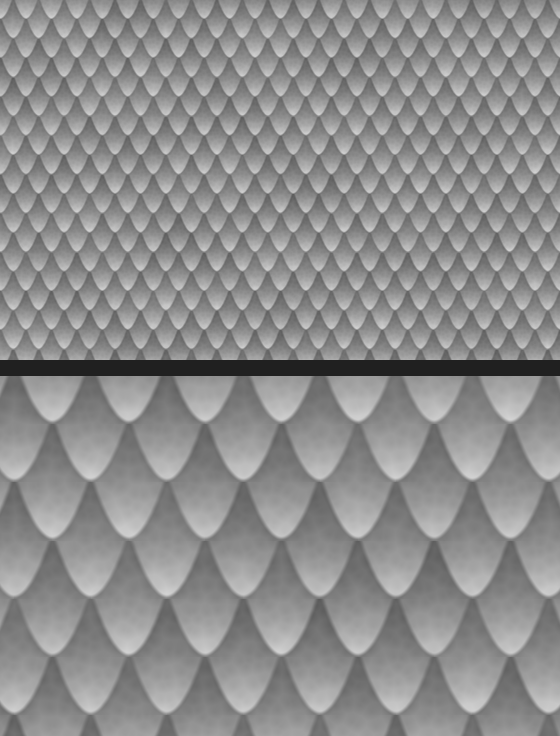
Top, the full canvas; bottom, a detail of the centre.
Reproduce this pattern procedurally as a Shadertoy shader.

```glsl
#define COLUMNS 22.0
#define ROWS 18.53
#define TIP_OFFSET vec2(0.52, 0.53)
#define TAPER 1.95
#define EDGE_SOFTNESS 0.07
#define ROOT_TONE 0.435
#define TIP_TONE 0.825
#define SIDE_SHADE 0.05
#define CAST_SHADOW 0.03
#define SCALE_VARIATION 0.04
#define BROAD_VARIATION 0.008
#define GRAIN 0.045

float hash(vec2 p) {
    vec3 q = fract(vec3(p.xyx) * 0.1031);
    q += dot(q, q.yzx + 33.33);
    return fract((q.x + q.y) * q.z);
}

// Distance to the nearest jittered cell point
float cellular(vec2 p) {
    vec2 cell = floor(p);
    float nearest = 2.0;
    for (int y = -1; y <= 1; y++)
    for (int x = -1; x <= 1; x++) {
        vec2 id = cell + vec2(x, y);
        vec2 point = id + vec2(hash(id), hash(id + 57.0));
        nearest = min(nearest, length(p - point));
    }
    return nearest;
}

// Horizontal position in a staggered row: x = offset from the centre, y = column
vec2 staggered(float x, float row) {
    float u = x - TIP_OFFSET.x - 0.5 * mod(row, 2.0);
    float column = floor(u + 0.5);
    return vec2(u - column, column);
}

// Tone of one scale, rising from its dark root to its bright tip
float scaleTone(vec2 place, float row, float height) {
    float t = 1.0 - 0.5 * height;
    float tone = mix(ROOT_TONE, TIP_TONE, 0.15 * t + 0.85 * t * t);
    tone -= SIDE_SHADE * 4.0 * place.x * place.x * t;
    return tone + SCALE_VARIATION * (hash(vec2(place.y, row) + 40.0) - 0.5);
}

void mainImage(out vec4 fragColor, in vec2 fragCoord) {
    vec2 p = fragCoord / iResolution.xy * vec2(COLUMNS, ROWS);
    float row = floor(p.y - TIP_OFFSET.y);
    float height = fract(p.y - TIP_OFFSET.y);
    vec2 front = staggered(p.x, row);
    vec2 back = staggered(p.x, row - 1.0);

    // Approximate distance inside the rounded front scale
    float across = 2.0 * abs(front.x);
    float slope = 2.0 * TAPER * pow(across, TAPER - 1.0);
    float inside = (height - pow(across, TAPER)) / length(vec2(slope, 1.0));
    float pixel = COLUMNS / iResolution.x;
    float mask = smoothstep(0.0, EDGE_SOFTNESS + pixel, inside);

    // Front scale over the shaded root of the scale behind it
    float behind = scaleTone(back, row - 1.0, height + 1.0);
    behind -= CAST_SHADOW * exp(-max(-inside, 0.0) / 0.08);
    float tone = mix(behind, scaleTone(front, row, height), mask);

    // Fine mottling and slow drift of the light
    tone += GRAIN * (cellular(p * vec2(6.0, 4.6)) - 0.45);
    tone += BROAD_VARIATION * (sin(0.9 * p.x + 0.7 * p.y) + sin(0.5 * p.x - 1.1 * p.y + 2.0));
    fragColor = vec4(vec3(tone), 1.0);
}
```
